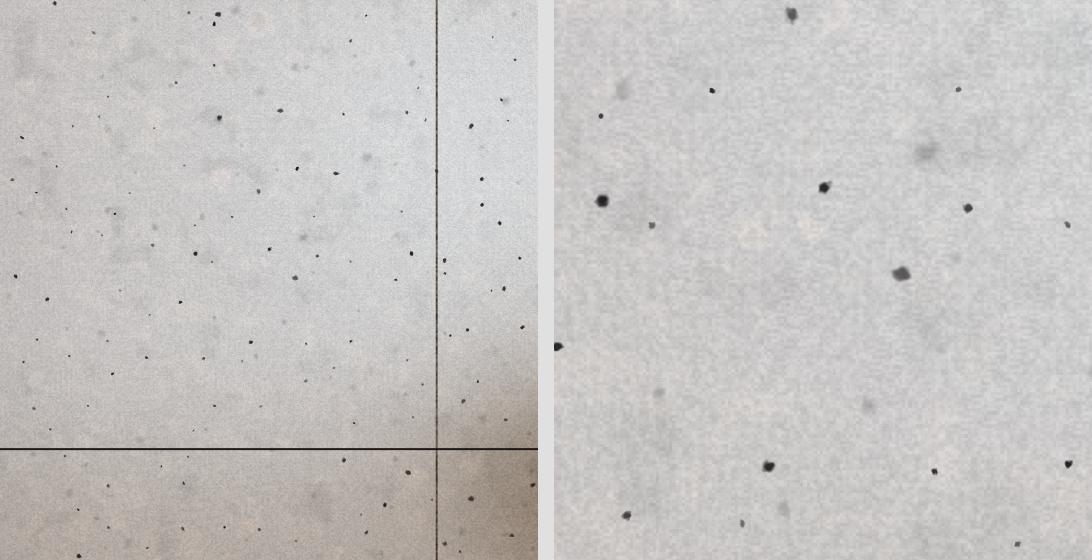
Left, the full canvas; right, a detail of the centre.
Write a Shadertoy shader that draws this texture.

```glsl
// Pale concrete slabs with two thin crossing joints, dark pores, soft mottling and a brown corner stain.

float hash(vec2 p) {
    return fract(sin(dot(p, vec2(127.1, 311.7))) * 43758.5453);
}

vec2 hash2(vec2 p) {
    return vec2(hash(p), hash(p + 57.3));
}

float noise(vec2 p) {
    vec2 cell = floor(p), f = fract(p);
    f = f * f * (3.0 - 2.0 * f);
    return mix(mix(hash(cell), hash(cell + vec2(1, 0)), f.x),
               mix(hash(cell + vec2(0, 1)), hash(cell + vec2(1, 1)), f.x), f.y);
}

float fbm(vec2 p) {
    float sum = 0.0, amp = 0.5;
    for (int i = 0; i < 5; i++) {
        sum += amp * noise(p);
        p = mat2(1.6, 1.2, -1.2, 1.6) * p + 7.1;
        amp *= 0.5;
    }
    return sum;
}

// Soft round falloff around a centre
float glow(vec2 p, vec2 centre, vec2 radius) {
    vec2 d = (p - centre) / radius;
    return exp(-dot(d, d));
}

// Scattered irregular spots, at most one per grid cell; softness is a share of the radius
float spots(vec2 p, float cells, float density, vec2 radiusRange, float softness, float seed, float pixel) {
    float cover = 0.0;
    vec2 home = floor(p * cells);
    for (int y = -1; y <= 1; y++)
    for (int x = -1; x <= 1; x++) {
        vec2 id = home + vec2(x, y);
        vec2 key = id + seed;
        vec2 d = p - (id + 0.04 + 0.92 * hash2(key)) / cells;
        float pick = hash(key + 11.7);
        float radius = mix(radiusRange.x, radiusRange.y, pow(hash(key + 23.1), 2.0));
        float turn = 6.2832 * hash(key + 31.9);
        d = mat2(cos(turn), sin(turn), -sin(turn), cos(turn)) * d;
        d.x *= 1.0 + 0.5 * hash(key + 41.3);
        float ragged = (noise(d / radius * 1.2 + key * 3.7) - 0.5) * radius * 0.7;
        float edge = max(pixel, radius * softness);
        float spot = 1.0 - smoothstep(-edge, edge, length(d) + ragged - radius);
        float strength = mix(0.4, 1.0, sqrt(hash(key + 53.7)));
        cover = max(cover, spot * strength * step(pick, density));
    }
    return cover;
}

// Antialiased line from the distance to its axis
float line(float dist, float halfWidth, float pixel) {
    return 1.0 - smoothstep(halfWidth - 0.7 * pixel, halfWidth + 0.7 * pixel, abs(dist));
}

// Broad light and stain across the slabs
vec3 slabColor(vec2 uv) {
    const vec3 grey = vec3(0.775, 0.762, 0.756);
    const vec3 coolLight = vec3(0.835, 0.842, 0.848);
    const vec3 warmGrey = vec3(0.698, 0.664, 0.636);
    const vec3 brown = vec3(0.52, 0.45, 0.38);
    float drift = fbm(uv * 4.0) - 0.5;
    vec3 color = mix(grey, coolLight, glow(uv, vec2(0.87, 0.75), vec2(0.52, 0.42)));
    color = mix(color, warmGrey, smoothstep(0.42, -0.05, uv.y + 0.12 * drift));
    color = mix(color, brown, 0.78 * glow(uv + 0.08 * drift, vec2(1.06, 0.10), vec2(0.24, 0.24)));
    return color - 0.025 * glow(uv, vec2(0.0, 0.45), vec2(0.12, 0.6));
}

void mainImage(out vec4 fragColor, in vec2 fragCoord) {
    const vec3 paleTint = vec3(0.042, 0.031, 0.023);
    const vec3 poreColor = vec3(0.08, 0.07, 0.07);
    const vec3 jointBlack = vec3(0.09, 0.07, 0.06);
    const vec3 jointBrown = vec3(0.40, 0.345, 0.29);
    const vec2 jointAt = vec2(0.8117, 0.198);

    vec2 uv = fragCoord / iResolution.xy;
    vec2 p = fragCoord / iResolution.y;
    float pixel = 1.0 / iResolution.y;
    vec3 color = slabColor(uv);

    // Mottling: pale aggregate and small dim smudges
    vec2 warped = p + 0.014 * (vec2(fbm(p * 45.0), fbm(p * 45.0 + 31.0)) - 0.5);
    float pale = spots(warped, 11.0, 0.6, vec2(0.006, 0.025), 0.35, 5.0, pixel);
    float flecks = smoothstep(0.53, 0.68, fbm(p * 42.0 + 3.0));
    float smudge = smoothstep(0.54, 0.78, fbm(p * 24.0 + 19.0));
    float fade = 1.0 - 0.6 * glow(uv, vec2(0.92, 0.75), vec2(0.3, 0.35));
    color += paleTint * fade * max(pale, 0.55 * flecks);
    color *= 1.0 - 0.06 * smudge * fade;

    // Fine grain, turned off the pixel axes
    vec2 turned = mat2(0.8, 0.6, -0.6, 0.8) * p;
    color += 0.06 * (noise(turned * 300.0) - 0.5) + 0.055 * (hash(floor(p * 512.0)) - 0.5);

    // Pores, with faint halos around some
    float halos = spots(p, 15.0, 0.35, vec2(0.003, 0.008), 0.9, 71.0, pixel);
    float pores = spots(p, 13.5, 0.62, vec2(0.0016, 0.0046), 0.5, 17.0, pixel);
    color *= 1.0 - 0.16 * halos;
    color = mix(color, poreColor, 0.95 * pores);

    // Joints: finely worn brown upright, darker level one
    float wear = noise(vec2(p.x * 300.0, p.y * 260.0));
    float aspect = iResolution.x / iResolution.y;
    float upright = line(p.x - jointAt.x * aspect, 0.0017, pixel);
    float level = line(p.y - jointAt.y, 0.0018, pixel);
    color = mix(color, mix(jointBrown, jointBlack, 0.7 * wear), upright * mix(0.8, 1.0, wear));
    color = mix(color, jointBlack, 0.96 * level);

    fragColor = vec4(clamp(color, 0.0, 1.0), 1.0);
}
```
